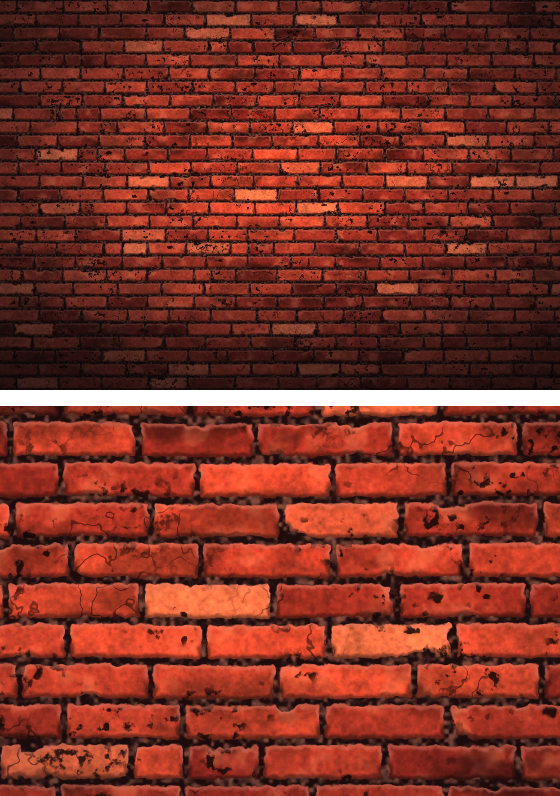
Top: the whole. Bottom: its middle third, enlarged.
This texture is drawn by a WebGL 1 fragment shader. Its source:

```glsl
precision highp float;
// Weathered red brick wall in running bond, lit in the centre and falling to dark edges.
uniform vec2 u_resolution;

float hash(vec2 p) {
  vec3 q = fract(vec3(p.xyx) * 0.1031);
  q += dot(q, q.yzx + 33.33);
  return fract((q.x + q.y) * q.z);
}

float noise(vec2 p) {
  vec2 i = floor(p), f = fract(p);
  f = f * f * (3.0 - 2.0 * f);
  return mix(mix(hash(i), hash(i + vec2(1.0, 0.0)), f.x),
             mix(hash(i + vec2(0.0, 1.0)), hash(i + 1.0), f.x), f.y);
}

float fbm(vec2 p) {
  float sum = 0.0, amp = 0.53;
  for (int i = 0; i < 4; i++) {
    sum += amp * noise(p);
    p = mat2(1.6, 1.2, -1.2, 1.6) * p + 17.3;
    amp *= 0.5;
  }
  return sum;
}

// Position of the vertical joint at the left of a brick, with uneven laying.
float joint(float index, float row) {
  return index + 0.13 * (hash(vec2(index + 40.0, row + 7.0)) - 0.5);
}

float roundedBox(vec2 p, vec2 halfSize, float radius) {
  vec2 q = abs(p) - halfSize + radius;
  return length(max(q, 0.0)) + min(max(q.x, q.y), 0.0) - radius;
}

void main() {
  vec2 uv = gl_FragCoord.xy / u_resolution;
  vec2 p = uv * vec2(1.438, 1.0);
  float pixel = 1.0 / u_resolution.y;

  // 29 courses, counted from the top, of 13 bricks each
  vec2 pitch = vec2(1.438 / 13.0, 1.0 / 29.0);
  float wave = 0.0025 * (noise(p * 9.0) - 0.5);
  float course = (1.0 - uv.y) * 29.0 + wave / pitch.y;
  float row = floor(course);
  float shift = 0.4 + 0.45 * mod(row, 2.0) + 0.2 * (hash(vec2(row, 3.0)) - 0.5);
  float x = uv.x * 13.0 - shift;
  float index = floor(x + 0.5);
  if (x < joint(index, row)) index -= 1.0;
  float left = joint(index, row), right = joint(index + 1.0, row);

  // A few bricks are cut into two pieces
  vec2 id = vec2(index + 20.0, row + 5.0);
  if (hash(id + 61.0) > 0.96) {
    float cut = mix(left, right, 0.42);
    if (x < cut) right = cut;
    else { left = cut; id += 0.5; }
  }
  vec2 local = vec2(x - 0.5 * (left + right), 0.5 - fract(course)) * pitch;
  vec2 halfSize = vec2(0.5 * (right - left), 0.5) * pitch - vec2(0.0027, 0.0029);
  float tone = hash(id + 11.0), wear = hash(id + 23.0);

  // Ragged, chipped brick outline
  float rough = fbm(p * 150.0), broad = fbm(p * 38.0 + id * 3.7);
  float grain = fbm(p * 300.0 + 50.0);
  float d = roundedBox(local, halfSize, 0.002);
  d += 0.005 * (rough - 0.5) + 0.006 * smoothstep(0.55, 0.8, broad) * wear;
  float brick = 1.0 - smoothstep(-pixel, pixel, d);

  // Fired clay colours, mottled within each brick
  vec3 clay = mix(vec3(0.5, 0.125, 0.085), vec3(0.82, 0.265, 0.15), tone);
  float pale = smoothstep(0.86, 0.96, wear);
  clay = mix(clay, vec3(1.0, 0.5, 0.28), 0.7 * pale);
  clay *= 0.5 + 0.42 * broad + 0.34 * rough + 0.4 * grain;
  clay = mix(clay, vec3(0.93, 0.46, 0.28), 0.4 * smoothstep(0.54, 0.75, broad));
  float soot = smoothstep(0.46, 0.72, fbm(p * vec2(14.0, 26.0) + 8.0));
  clay *= 1.0 - 0.45 * soot * (1.0 - 0.5 * tone) * (1.0 - pale);

  // Pits, fine cracks and occasional gouges
  float patches = smoothstep(0.45, 0.75, noise(p * 27.0 + 4.0));
  float pits = smoothstep(0.58, 0.74, fbm(p * 135.0 + 90.0)) * patches;
  float crack = 1.0 - smoothstep(0.004, 0.022, abs(fbm(p * 34.0 + 70.0) - 0.5));
  crack *= smoothstep(0.6, 0.8, noise(p * 16.0 + 31.0));
  vec2 spot = (vec2(hash(id + 3.0), hash(id + 9.0)) - 0.5) * halfSize * 1.5;
  float hole = length((local - spot) * vec2(0.6, 1.0)) + 0.009 * (rough - 0.5);
  float gouge = (1.0 - smoothstep(0.0025, 0.0055, hole)) * step(0.94, hash(id + 47.0));
  clay *= 1.0 - 0.8 * max(max(pits, crack * 0.6), gouge);

  // Dusty light on the upper edge, shade on the lower edge
  float rim = smoothstep(-0.005, -0.001, d);
  float side = smoothstep(-0.5, 0.5, local.y / halfSize.y) * 2.0 - 1.0;
  clay = mix(clay, vec3(0.8, 0.43, 0.34), 0.5 * rim * max(side, 0.0));
  clay *= 1.0 + 0.45 * rim * min(side, 0.0);

  // Sandy mortar, dark in the recess
  float sand = noise(p * 260.0);
  vec3 mortar = mix(vec3(0.085, 0.03, 0.03), vec3(0.46, 0.26, 0.2),
                    smoothstep(0.45, 1.0, 0.55 * sand + 0.6 * rough));
  vec3 color = mix(mortar, clay, brick);

  // Pool of light with dim, slightly cool margins, darkest below
  vec2 fall = (uv - vec2(0.51, 0.57)) / vec2(0.53, 0.5);
  float light = exp(-1.05 * pow(dot(fall, fall), 1.15));
  color *= mix(0.17, 1.12, light) * mix(0.75, 1.0, smoothstep(0.0, 0.3, uv.y));
  float grey = dot(color, vec3(0.3, 0.59, 0.11));
  color = mix(color, vec3(grey) * vec3(1.4, 0.9, 0.98), 0.35 * (1.0 - light));
  color += vec3(0.026, 0.014, 0.018);
  gl_FragColor = vec4(clamp(color, 0.0, 1.0), 1.0);
}
```
